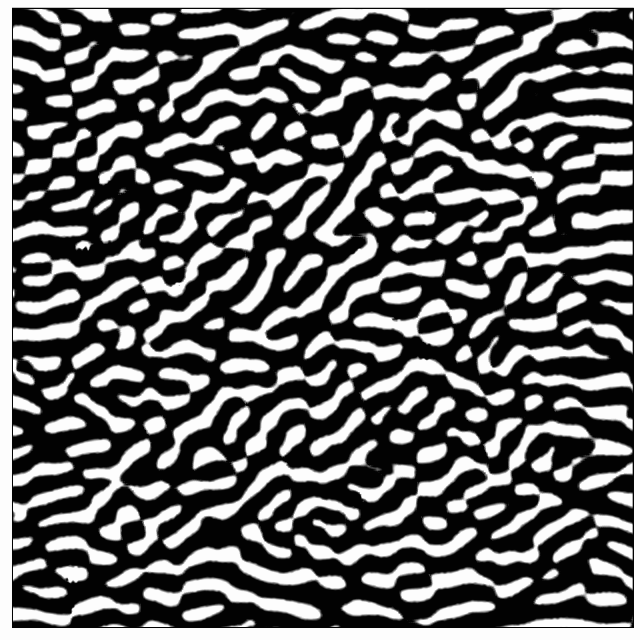
Write a WebGL 2 fragment shader that draws this pattern.

```glsl
#version 300 es
precision highp float;
// Draws a framed black panel filled with short, wavy white worms that lean up to the right.

uniform vec2 u_resolution;
out vec4 fragColor;

const float TAU = 6.2831853;
const vec3 INK = vec3(0.006);
const vec3 PAPER = vec3(0.994);
const vec2 PANEL_LOW = vec2(0.0195, 0.0195);
const vec2 PANEL_HIGH = vec2(0.9895, 0.987);

// Integer hash: three random values from 0 to 1
vec3 hash3(ivec2 cell, int seed) {
    uvec3 v = uvec3(ivec3(cell, seed)) * 1664525u + 1013904223u;
    for (int i = 0; i < 2; i++) {
        v.x += v.y * v.z;
        v.y += v.z * v.x;
        v.z += v.x * v.y;
        v ^= v >> 16u;
    }
    return vec3(v >> 8u) / 16777216.0;
}

// Smooth value noise
float valueNoise(vec2 p, int seed) {
    ivec2 c = ivec2(floor(p));
    vec2 f = fract(p);
    f = f * f * (3.0 - 2.0 * f);
    float low = mix(hash3(c, seed).x, hash3(c + ivec2(1, 0), seed).x, f.x);
    float high = mix(hash3(c + ivec2(0, 1), seed).x, hash3(c + ivec2(1, 1), seed).x, f.x);
    return mix(low, high, f.y);
}

// Signed distance to a box, negative inside
float boxDistance(vec2 p, vec2 low, vec2 high) {
    vec2 d = abs(p - 0.5 * (low + high)) - 0.5 * (high - low);
    return length(max(d, 0.0)) + min(max(d.x, d.y), 0.0);
}

// Worm direction: level near the panel edges, leaning and more varied inside
float wormAngle(vec2 center, float random) {
    float inner = smoothstep(0.0, 0.17, -boxDistance(center, PANEL_LOW, PANEL_HIGH));
    return mix(-0.05, 0.33, inner) + mix(1.0, 1.8, inner) * (random - 0.5);
}

// Sum of randomly placed wave packets as a complex number
vec2 wavePackets(vec2 p, float frequency, float cells, int packets) {
    ivec2 home = ivec2(floor(p * cells));
    vec2 sum = vec2(0.0);
    for (int y = -1; y <= 1; y++) {
        for (int x = -1; x <= 1; x++) {
            ivec2 cell = home + ivec2(x, y);
            for (int k = 0; k < packets; k++) {
                vec3 place = hash3(cell, k);
                vec3 wave = hash3(cell, k + 40);
                vec2 center = (vec2(cell) + place.xy) / cells;
                vec2 offset = p - center;
                float window = max(1.0 - dot(offset, offset) * cells * cells, 0.0);
                float angle = wormAngle(center, wave.x);
                vec2 normal = vec2(-sin(angle), cos(angle));
                float pitch = frequency * mix(0.95, 1.05, wave.y);
                float phase = TAU * (pitch * dot(normal, offset) + place.z);
                sum += window * window * window * vec2(cos(phase), sin(phase));
            }
        }
    }
    return sum;
}

// Worm height above its outline: even where waves are strong, broken where they cancel
float wormField(vec2 p) {
    vec2 wave = wavePackets(p, 23.0, 11.0, 6);
    float strength = length(wave);
    return (wave.x - 0.04 * strength - 0.38) / (strength + 0.5);
}

void main() {
    vec2 p = gl_FragCoord.xy / u_resolution;

    // Worm outlines as an approximate distance in canvas units
    float height = wormField(p);
    float slope = length(vec2(dFdx(height), dFdy(height)) * u_resolution);
    float inside = height / max(slope, 40.0);

    // Slightly rough outlines, with a few ragged patches
    float ragged = smoothstep(0.92, 0.98, valueNoise(p * 18.0, 91));
    float grain = valueNoise(p * 210.0, 92) - 0.5;
    inside += grain * mix(0.0014, 0.008, ragged);
    float worm = smoothstep(-0.0029, 0.0029, inside);

    // White margin and thin black frame
    float edge = boxDistance(p, PANEL_LOW, PANEL_HIGH);
    float blur = 0.001;
    float margin = smoothstep(-blur, blur, edge);
    float frame = 1.0 - smoothstep(0.0006, 0.0006 + blur, abs(edge));
    float light = mix(worm, 1.0, margin) * (1.0 - frame);

    fragColor = vec4(mix(INK, PAPER, light), 1.0);
}
```
